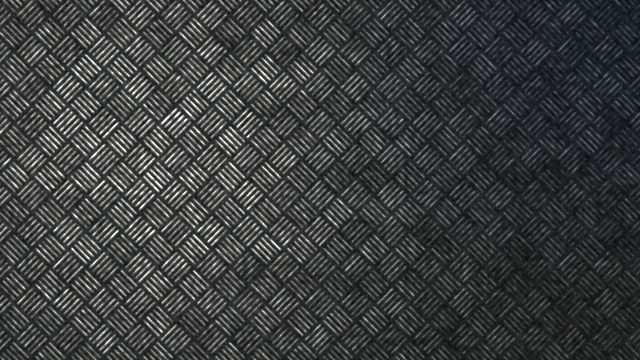
Give the GLSL for this texture, as a Shadertoy shader.

```glsl
// Worn steel tread plate: a basket weave of square blocks turned by 45 degrees,
// each with five ridges whose direction alternates from block to block. Ridges are
// capsules with a thin polished crest; hashes and gradient noise add wear.

const float PERIOD       = 0.1;               // weave repeat, in canvas heights
const vec2  PHASE        = vec2(0.39, 0.08);  // weave offset, in repeats
const float RIDGES       = 5.0;               // ridges per block
const float RIDGE_PITCH  = 0.190;             // the rest in block widths
const float RIDGE_LENGTH = 0.405;             // half length of the ridge axis
const float RIDGE_RADIUS = 0.047;
const float CREST_LENGTH = 0.375;
const float CREST_RADIUS = 0.021;
const float CREST_OFFSET = 0.012;
const float EDGE_SOFT    = 0.036;
const vec2  LIGHT_CENTER = vec2(0.22, 0.56);  // in canvas fractions
const vec2  LIGHT_SPREAD = vec2(0.39, 0.68);
const float AMBIENT      = 0.31;
const float BLOCK_VARIATION = 0.30;
const float RIDGE_VARIATION = 0.30;
const vec3  STEEL      = vec3(0.47, 0.47, 0.46);
const vec3  CREST      = vec3(0.36, 0.36, 0.35);  // added to the steel
const vec3  GROOVE     = vec3(0.082, 0.088, 0.091);
const vec3  GROOVE_LIT = vec3(0.098, 0.098, 0.095);
const vec3  COOL_TINT  = vec3(0.90, 1.00, 1.17);

float hash(vec2 p) {
    vec3 q = fract(p.xyx * 0.1031);
    q += dot(q, q.yzx + 33.33);
    return fract((q.x + q.y) * q.z);
}

float cornerSlope(vec2 corner, vec2 offset) {
    float angle = 6.2832 * hash(corner + 57.0);
    return dot(vec2(cos(angle), sin(angle)), offset);
}

// Gradient noise, roughly -0.7 to 0.7
float gradientNoise(vec2 p) {
    vec2 i = floor(p), f = p - i;
    vec2 w = f * f * f * (f * (f * 6.0 - 15.0) + 10.0);
    vec2 e = vec2(0.0, 1.0);
    return mix(mix(cornerSlope(i, f), cornerSlope(i + e.yx, f - e.yx), w.x),
               mix(cornerSlope(i + e, f - e), cornerSlope(i + e.yy, f - e.yy), w.x), w.y);
}

float fractalNoise(vec2 p) {
    float sum = 0.0, amplitude = 1.0;
    for (int octave = 0; octave < 3; octave++) {
        sum += amplitude * gradientNoise(p);
        p = p * 2.03 + 17.3;
        amplitude *= 0.55;
    }
    return sum;
}

// Soft coverage of a capsule lying along x
float capsule(vec2 p, float halfLength, float radius, float soft) {
    p.x -= clamp(p.x, -halfLength, halfLength);
    return 1.0 - smoothstep(-soft, soft, length(p) - radius);
}

void mainImage(out vec4 fragColor, in vec2 fragCoord) {
    vec2 uv = fragCoord / iResolution.xy;
    vec2 weave = fragCoord / (iResolution.y * PERIOD) - PHASE;

    // Diagonal block grid; x of local runs along the ridges
    vec2 diagonal = vec2(weave.x + weave.y, weave.x - weave.y);
    vec2 block = floor(diagonal + 0.5);
    vec2 local = diagonal - block;
    float parity = mod(block.x + block.y, 2.0);
    if (parity < 0.5) local = local.yx;

    // Nearest ridge of the block and its polished crest
    float reach = 0.5 * (RIDGES - 1.0);
    float ridgeId = clamp(floor(local.y / RIDGE_PITCH + 0.5), -reach, reach);
    vec2 onRidge = vec2(local.x, local.y - ridgeId * RIDGE_PITCH);
    float pixel = 1.4142 / (iResolution.y * PERIOD);
    float soft = max(EDGE_SOFT, 0.7 * pixel);
    float ridge = capsule(onRidge, RIDGE_LENGTH, RIDGE_RADIUS, soft);
    vec2 onCrest = onRidge - vec2(0.0, parity < 0.5 ? CREST_OFFSET : -CREST_OFFSET);
    float crest = capsule(onCrest, CREST_LENGTH, CREST_RADIUS, soft);

    // Wear: stains across blocks, grit, scuffs along ridges, uneven polish
    float stain = fractalNoise(weave * 1.1 + 40.0);
    float grit = fractalNoise(weave * 6.0 + 90.0);
    vec2 ridgeSeed = block * 7.0 + vec2(ridgeId, 3.0 * ridgeId) + 200.0;
    float scuff = gradientNoise(vec2(local.x * 4.0, 0.5) + ridgeSeed * 3.7);
    float polish = 1.0 + BLOCK_VARIATION * (hash(block + 100.0) - 0.5)
                       + RIDGE_VARIATION * (hash(ridgeSeed) - 0.5);
    polish *= max(0.3, 1.0 + 0.35 * stain + 0.35 * grit + 0.25 * scuff);
    crest *= clamp(1.0 + 1.2 * scuff + 0.6 * grit, 0.2, 1.7);

    // Broad light from the left, cool falloff to the upper right
    vec2 away = (uv - LIGHT_CENTER) / LIGHT_SPREAD;
    float light = AMBIENT + (1.0 - AMBIENT) * exp(-dot(away, away));
    float cool = smoothstep(0.45, 1.0, uv.x) * smoothstep(0.1, 0.9, uv.y);

    // Metal
    vec3 groove = (GROOVE + GROOVE_LIT * light) * max(0.4, 1.0 + 0.6 * grit + 0.25 * stain);
    vec3 metal = (STEEL + CREST * crest) * light * polish;
    vec3 color = mix(groove, metal, ridge);
    color *= mix(vec3(1.0), COOL_TINT, cool);
    fragColor = vec4(clamp(color, 0.0, 1.0), 1.0);
}
```
